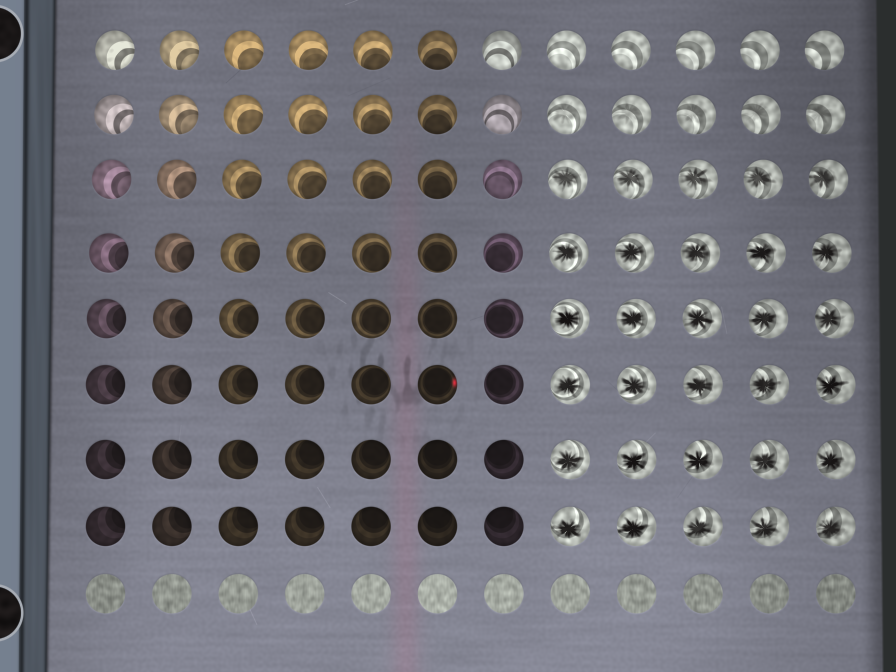
Reproduce this pattern procedurally as a WebGL 2 fragment shader.

```glsl
#version 300 es
precision highp float;
// Brushed metal plate drilled with a 12 by 9 grid of deep, variously lit holes.

#define COLS 12.0
#define ROWS 9
#define RADIUS 0.0293
#define PITCH_TOP 0.0960
#define PITCH_BOTTOM 0.0988
#define AXIS vec2(0.651, 0.500)
#define PARALLAX 0.95
#define BRUSH 0.045
#define SCRATCHES 16

uniform vec2 u_resolution;
out vec4 fragColor;

const vec3 PLATE = vec3(0.475, 0.480, 0.530);
const vec3 STEEL = vec3(0.83, 0.85, 0.82);
const vec3 BRASS = vec3(0.80, 0.67, 0.46);
const vec3 VIOLET = vec3(0.72, 0.58, 0.72);
const vec3 SOOT = vec3(0.075, 0.065, 0.065);

float hash(float n) { return fract(sin(n * 12.9898) * 43758.5); }

vec2 gradient(vec2 cell) {
  float a = 6.2832 * hash(dot(cell, vec2(1.37, 7.91)));
  return vec2(cos(a), sin(a));
}

float noise(vec2 p) {
  vec2 i = floor(p), f = p - i, u = f * f * (3.0 - 2.0 * f);
  vec2 e = vec2(1.0, 0.0);
  float low = mix(dot(gradient(i), f), dot(gradient(i + e.xy), f - e.xy), u.x);
  float high = mix(dot(gradient(i + e.yx), f - e.yx), dot(gradient(i + 1.0), f - 1.0), u.x);
  return mix(low, high, u.y);
}

// 1 inside a signed distance, 0 outside
float cover(float d, float w) { return 1.0 - smoothstep(-w, w, d); }

float segment(vec2 p, vec2 a, vec2 b) {
  vec2 ab = b - a;
  return length(p - a - ab * clamp(dot(p - a, ab) / dot(ab, ab), 0.0, 1.0));
}

float rowY(float r) { return 0.0747 + 0.0955 * r + 0.00031 * r * r + 0.0125 * floor(r / 3.0); }

// Brushed face with broad shading, pink reflection, smudges and scratches
vec3 plate(vec2 q, float px) {
  vec3 col = PLATE * mix(0.91, 1.10, smoothstep(0.1, 1.0, q.y));
  col *= 1.0 - 0.22 * smoothstep(0.95, 1.30, q.x) * (1.0 - 0.6 * q.y);
  col *= 1.0 - 0.10 * (1.0 - smoothstep(0.07, 0.25, q.x));
  col *= 1.0 + 0.07 * noise(q * vec2(2.5, 3.5));
  col *= 1.0 + BRUSH * (noise(q * vec2(5.0, 140.0)) + noise(q * vec2(11.0, 65.0)) + noise(q * 170.0));
  float pink = exp(-pow((q.x - 0.604) / 0.022, 2.0)) * smoothstep(0.05, 0.55, q.y);
  col += pink * vec3(0.045, -0.018, -0.008);
  float smudge = exp(-dot((q - vec2(0.59, 0.56)) * vec2(11.0, 13.0), (q - vec2(0.59, 0.56)) * vec2(11.0, 13.0)));
  col *= 1.0 - 0.22 * smudge * smoothstep(0.0, 0.4, noise(q * vec2(75.0, 28.0)));
  for (int i = 0; i < SCRATCHES; i++) {
    float k = float(i) + 3.0;
    vec2 a = vec2(0.15 + 1.1 * hash(k), hash(k + 31.0));
    float turn = 6.2832 * hash(k + 67.0);
    vec2 b = a + vec2(cos(turn), sin(turn)) * mix(0.015, 0.075, hash(k + 91.0));
    col += (hash(k + 9.0) - 0.35) * 0.14 * cover(segment(q, a, b) - 0.0006, px);
  }
  return col;
}

// Stepped interior: d is in hole radii, id is column and row
vec3 bore(vec2 d, vec2 id, vec2 center, float w) {
  float c = id.x, r = id.y, seed = c + 17.0 * r;
  float grain = noise(d * 3.0 + seed * 5.3);
  if (r > 7.5) {
    float glow = 0.69 - 0.028 * abs(c - 5.0);
    return vec3(0.97, 1.0, 0.95) * (glow + 0.16 * grain + 0.07 * noise(d * vec2(9.0, 3.0) + seed));
  }
  vec2 shift = (AXIS - center) * PARALLAX;
  float step1 = cover(length(d - shift) - 0.87, w);
  float step2 = cover(length(d - 1.6 * shift) - 0.76, w);
  float step3 = cover(length(d - 2.1 * shift) - 0.67, w);
  vec3 col;
  if (c > 6.5) {
    // Bright steel with a ragged dark reflection
    float tone = mix(0.88, 0.62, step1);
    tone = mix(tone, 1.04, step2);
    tone = mix(tone, 0.84, step3);
    col = STEEL * tone * (1.0 + 0.35 * grain) * mix(1.06, 0.92, (c - 7.0) / 4.0);
    vec2 b = d - 0.55 * shift - vec2(0.0, 0.09 * (r - 4.0));
    float rays = noise(vec2(atan(b.y, b.x) * 2.5, seed));
    float blot = length(b * vec2(0.85, 1.25)) + 0.45 * rays + 0.25 * noise(d * 4.0 + seed);
    float amount = smoothstep(0.0, 3.0, r) * (0.85 + 0.15 * hash(seed));
    col = mix(col, SOOT, amount * (1.0 - smoothstep(0.20, 0.66, blot)));
  } else {
    // Tinted bore fading to shadow in lower rows
    float warm = smoothstep(-0.5, 2.0, c) * (1.0 - step(5.5, c));
    vec3 tint = mix(mix(STEEL, VIOLET, smoothstep(0.0, 2.5, r)), BRASS, warm);
    float lit = mix(1.08, 0.22, smoothstep(-0.5, 6.5, r)) * (1.0 - 0.36 * exp(-pow(c - 5.0, 2.0)));
    float top = 1.0 - smoothstep(0.5, 3.5, r);
    float depth = mix(0.30, 1.05, top * max(exp(-0.55 * c), step(5.5, c)));
    float tone = mix(0.74, 1.06, step1);
    tone = mix(tone, 0.52, step2);
    tone = mix(tone, depth, step3);
    col = mix(SOOT, tint, clamp(lit * tone * (1.0 + 0.3 * grain), 0.0, 1.1));
    // Small red glint
    float glint = step(4.5, c) * step(c, 5.5) * step(4.5, r) * step(r, 5.5);
    col += glint * vec3(0.75, 0.03, 0.14) * exp(-dot((d - vec2(0.88, -0.1)) * vec2(9.0, 5.0), (d - vec2(0.88, -0.1)) * vec2(9.0, 5.0)));
  }
  return col * mix(0.78, 1.0, smoothstep(-1.0, -0.72, -length(d)) * 0.9 + 0.1);
}

void main() {
  vec2 q = gl_FragCoord.xy / u_resolution.y;
  q.y = 1.0 - q.y;
  float px = 0.8 / u_resolution.y;
  vec3 col = plate(q, px);

  // Drilled grid
  for (int i = 0; i < ROWS; i++) {
    float r = float(i);
    float pitch = mix(PITCH_TOP, PITCH_BOTTOM, smoothstep(0.0, 5.0, r));
    float c = clamp(floor((q.x - AXIS.x) / pitch + 5.5), 0.0, COLS - 1.0);
    vec2 center = vec2(AXIS.x + (c - 5.0) * pitch, rowY(r));
    vec2 d = q - center;
    float edge = length(d) - RADIUS;
    if (edge > 0.006) continue;
    col *= 1.0 + 0.10 * sign(d.y) * exp(-pow(edge / 0.0018, 2.0)) * smoothstep(0.0, 0.02, abs(d.y));
    col = mix(col, bore(d / RADIUS, vec2(c, r), center, px / RADIUS), cover(edge, px));
  }

  // Side rails, grooves and mounting holes
  float left = q.x - mix(0.082, 0.069, q.y);
  vec3 rail = vec3(0.31, 0.34, 0.38) * (1.0 + 0.12 * noise(q * vec2(120.0, 4.0)));
  col = mix(col, rail, cover(left, px));
  col *= 1.0 - 0.45 * exp(-pow(left / 0.0032, 2.0));
  float outer = q.x - mix(0.036, 0.028, q.y);
  col = mix(col, vec3(0.46, 0.50, 0.56), cover(outer, px));
  col *= 1.0 - 0.5 * exp(-pow((outer - 0.004) / 0.004, 2.0));
  for (int i = 0; i < 2; i++) {
    float bolt = length(q - vec2(-0.008, mix(0.050, 0.912, float(i)))) - 0.041;
    col = mix(col, vec3(0.66, 0.68, 0.71), cover(abs(bolt) - 0.002, px));
    col = mix(col, SOOT * (1.3 + noise(q * 60.0)), cover(bolt + 0.002, px));
  }
  float right = mix(1.304, 1.314, q.y) - q.x;
  col *= 1.0 - 0.28 * (1.0 - smoothstep(0.0, 0.035, right));
  col = mix(col, vec3(0.17, 0.18, 0.18), cover(right, 2.0 * px));
  fragColor = vec4(clamp(col, 0.0, 1.0), 1.0);
}
```
